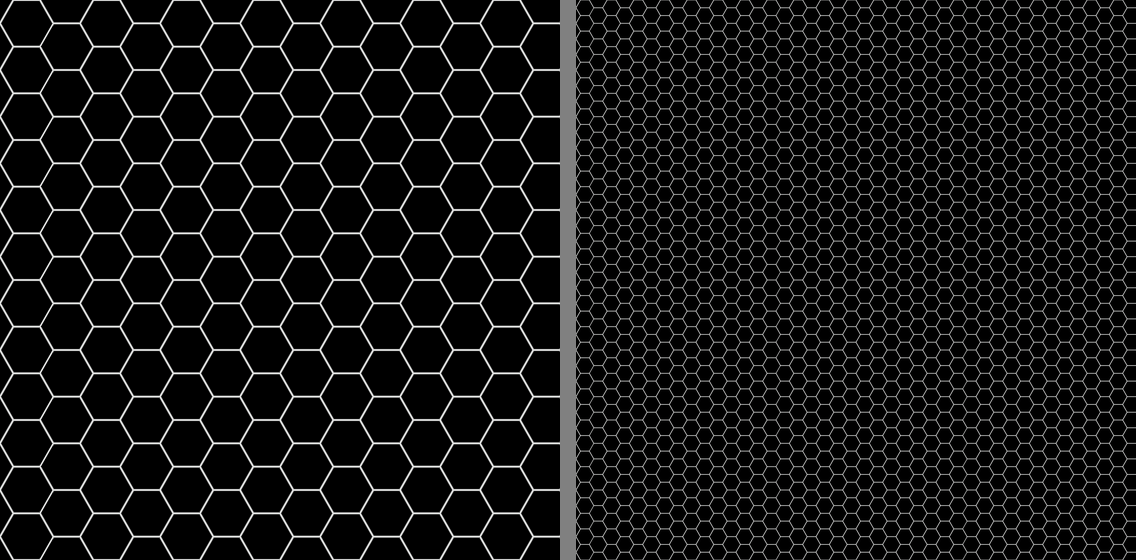
Left: one tile. Right: repeated 3 by 3.
Write a WebGL 2 fragment shader that draws this pattern.

```glsl
#version 300 es
precision highp float;
// Honeycomb of thin, soft white lines on black: 7 column pairs across, 12 cells down.
// Two interleaved lattices give the cells; the signed distance to each cell's
// edges decides which cell a point is in and how near its outline is.
uniform vec2 u_resolution;
out vec4 fragColor;

const vec2 REPEATS = vec2(7.0, 12.0);

// Offset from the nearest cell centre of one lattice, in canvas units.
vec2 offsetFromCentre(vec2 grid, vec2 centre) {
    return (fract(grid - centre + 0.5) - 0.5) / REPEATS;
}

// Distance to the nearest edge of a flat-topped hexagon, positive inside.
float hexInset(vec2 offset) {
    vec2 q = abs(offset);
    float slant = (1.0 / 3.0 - dot(q, REPEATS * vec2(1.0, 1.0 / 3.0))) / sqrt(65.0);
    return min(0.5 / REPEATS.y - q.y, slant);
}

void main() {
    vec2 uv = gl_FragCoord.xy / u_resolution;
    vec2 grid = uv * REPEATS;

    // Cell that contains this point
    vec2 oddOffset = offsetFromCentre(grid, vec2(1.0 / 3.0, 0.5));
    vec2 evenOffset = offsetFromCentre(grid, vec2(5.0 / 6.0, 0.0));
    float oddInset = hexInset(oddOffset);
    float evenInset = hexInset(evenOffset);
    vec2 offset = oddInset > evenInset ? oddOffset : evenOffset;
    float edgeDistance = max(oddInset, evenInset);

    // Rising strokes between the first two columns are slightly finer
    bool firstGap = grid.x > 0.5 && grid.x < 2.0 / 3.0;
    bool rising = offset.x * offset.y < 0.0;
    float weight = firstGap && rising ? 0.8 : 1.0;

    // Soft line profile, never narrower than the pixel grid can show
    float pixel = 1.0 / min(u_resolution.x, u_resolution.y);
    float reach = max(0.00306 * weight, pixel);
    float line = 1.0 - smoothstep(0.00013, reach, edgeDistance);

    fragColor = vec4(vec3(0.96, 0.965, 0.96) * line, 1.0);
}
```
